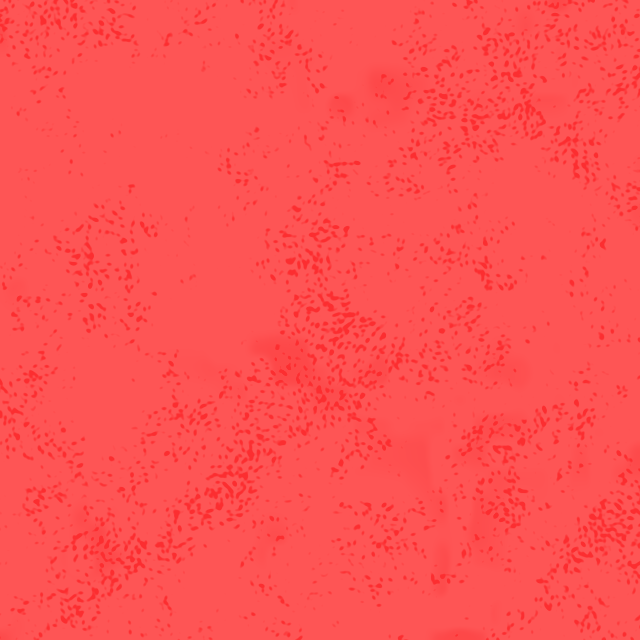
A Shadertoy shader for this texture:

```glsl
// Weathered coral-red wall: tiny soft darker flecks on a flat lighter ground.
// Cellular noise scatters one elongated grain per cell; layered value noise
// sets how crowded each patch is, so grains merge into clumps and thin out.

#define GROUND_COLOR vec3(0.995, 0.335, 0.335)
#define FLECK_COLOR vec3(0.99, 0.18, 0.19)
#define GRAIN_CELLS 120.0
#define GRAIN_LENGTH 0.56
#define GRAIN_WIDTH 0.37
#define DENSITY 0.48
#define PATCH_CONTRAST 2.3
#define GRAIN_GAIN 2.2
#define EDGE_LOW 0.22
#define EDGE_HIGH 1.0
#define SMEAR_STRENGTH 0.35

vec3 hash3(vec2 p) {
    vec3 q = fract(p.xyx * vec3(0.1031, 0.1030, 0.0973));
    q += dot(q, q.yxz + 33.33);
    return fract((q.xxy + q.yzz) * q.zyx);
}

float valueNoise(vec2 p) {
    vec2 cell = floor(p);
    vec2 f = fract(p);
    f = f * f * (3.0 - 2.0 * f);
    float bottom = mix(hash3(cell).x, hash3(cell + vec2(1, 0)).x, f.x);
    float top = mix(hash3(cell + vec2(0, 1)).x, hash3(cell + vec2(1, 1)).x, f.x);
    return mix(bottom, top, f.y);
}

// Crowding of grains: broad patches, medium clumps and short strokes
float patchDensity(vec2 uv) {
    vec2 turned = mat2(0.8, 0.6, -0.6, 0.8) * uv;
    float layers = 0.33 * valueNoise(uv * 6.0 + 17.0)
                 + 0.32 * valueNoise(turned * 14.0 + 41.0)
                 + 0.35 * valueNoise(uv * 34.0 + 73.0);
    return DENSITY + PATCH_CONTRAST * (layers - 0.5);
}

// Sum of soft ellipses from the surrounding cells
float grainField(vec2 uv) {
    vec2 p = uv * GRAIN_CELLS;
    vec2 home = floor(p);
    float sum = 0.0;
    for (int y = -1; y <= 1; y++) {
        for (int x = -1; x <= 1; x++) {
            vec2 cell = home + vec2(x, y);
            vec3 rnd = hash3(cell + 211.0);
            vec2 center = cell + rnd.xy;
            vec2 centerUv = center / GRAIN_CELLS;
            float chance = hash3(cell + 503.0).y;
            float strength = clamp(GRAIN_GAIN * (patchDensity(centerUv) - chance), 0.0, 1.1);

            // Neighbouring grains lean roughly the same way
            float angle = 6.28 * valueNoise(centerUv * 12.0 + 7.0) + 1.8 * rnd.z;
            vec2 axis = vec2(cos(angle), sin(angle));
            vec2 d = p - center;
            vec2 local = vec2(dot(d, axis), dot(d, vec2(-axis.y, axis.x)));
            local /= vec2(GRAIN_LENGTH, GRAIN_WIDTH);
            sum += strength * max(exp(-dot(local, local)) - 0.04, 0.0);
        }
    }
    return sum;
}

// Rare faint rubbed areas
float smear(vec2 uv) {
    float region = smoothstep(0.62, 0.9, valueNoise(uv * 7.0 + 91.0));
    float streak = smoothstep(0.4, 0.85, valueNoise(uv * vec2(32.0, 24.0) + 5.0));
    return SMEAR_STRENGTH * region * streak;
}

void mainImage(out vec4 fragColor, in vec2 fragCoord) {
    vec2 uv = fragCoord / iResolution.y;
    float flecks = smoothstep(EDGE_LOW, EDGE_HIGH, grainField(uv));
    float ink = max(flecks, smear(uv));
    fragColor = vec4(mix(GROUND_COLOR, FLECK_COLOR, ink), 1.0);
}
```
